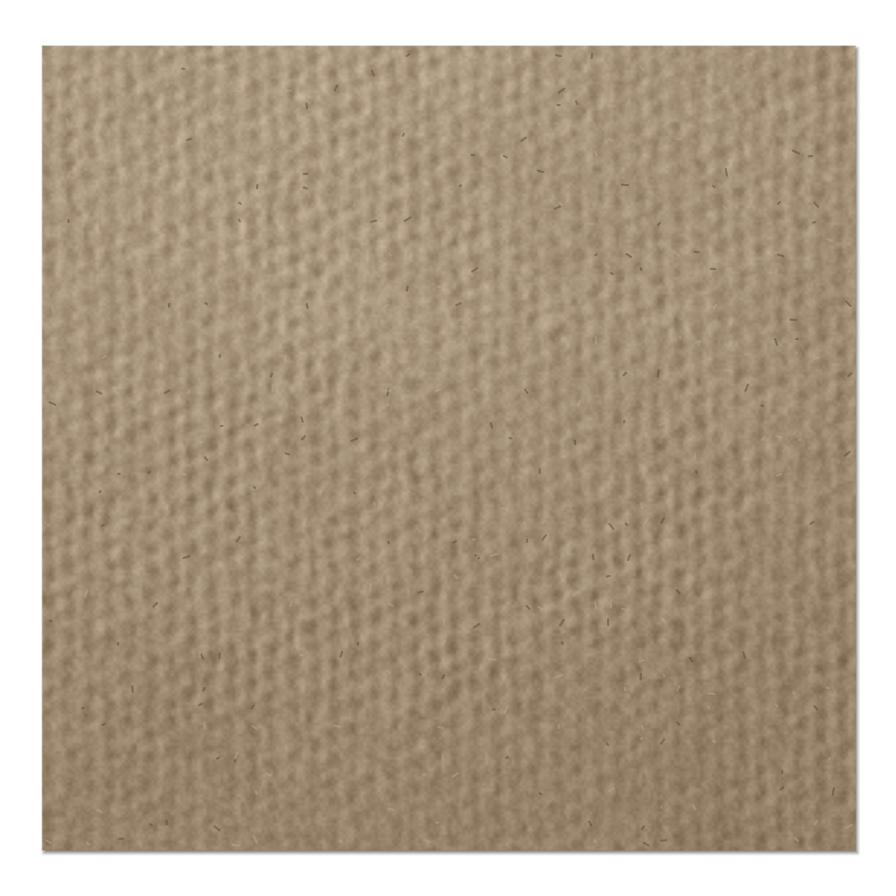
This texture is drawn by a three.js fragment shader. Its source:

```glsl
varying vec2 vUv;

const vec3 BACKDROP = vec3(1.0);
const vec3 SHADOW = vec3(0.50, 0.49, 0.47);
const vec3 PAPER_DARK = vec3(0.49, 0.41, 0.31);
const vec3 PAPER_LIGHT = vec3(0.74, 0.67, 0.57);
const vec3 FLECK = vec3(0.36, 0.28, 0.20);
const vec2 SHEET_MIN = vec2(0.047, 0.051);
const vec2 SHEET_MAX = vec2(0.955, 0.949);
const vec2 SHADOW_SHIFT = vec2(0.002, -0.003);
const float SHADOW_BLUR = 0.004;
const float EDGE = 0.0012;
const vec2 DIMPLES = vec2(40.0, 34.0);   // columns and rows on the sheet
const float STAGGER = 0.45;              // rise of each column, in rows
const float JITTER = 0.20;
const vec2 LIGHT_STEP = vec2(0.24, -0.13);
const float RELIEF = 0.34;
const float HOLLOW = 0.17;
const float GRAIN = 0.28;
const float FLECK_CELLS = 48.0;
const float FLECK_SHARE = 0.07;

float hash(vec2 p) {
  vec3 q = fract(p.xyx * 0.1031);
  q += dot(q, q.yzx + 33.33);
  return fract((q.x + q.y) * q.z);
}

vec2 hash2(vec2 p) {
  return vec2(hash(p), hash(p + 71.7));
}

float noise(vec2 p) {
  vec2 i = floor(p);
  vec2 f = fract(p);
  f = f * f * (3.0 - 2.0 * f);
  float low = mix(hash(i), hash(i + vec2(1.0, 0.0)), f.x);
  float high = mix(hash(i + vec2(0.0, 1.0)), hash(i + 1.0), f.x);
  return mix(low, high, f.y);
}

float boxDistance(vec2 p) {
  vec2 d = abs(p - 0.5 * (SHEET_MIN + SHEET_MAX)) - 0.5 * (SHEET_MAX - SHEET_MIN);
  return length(max(d, 0.0)) + min(max(d.x, d.y), 0.0);
}

// Depth of the staggered dimples, in lattice units
float dimpleDepth(vec2 p) {
  float depth = 0.0;
  for (int i = -1; i <= 1; i++) {
    float column = floor(p.x) + float(i);
    float rise = STAGGER * column;
    for (int j = -1; j <= 1; j++) {
      vec2 id = vec2(column, floor(p.y - rise) + float(j));
      vec2 centre = id + 0.5 + vec2(0.0, rise) + JITTER * (hash2(id + 90.0) - 0.5);
      vec2 d = (p - centre) * vec2(1.05, 0.95);
      depth += mix(0.65, 1.1, hash(id + 140.0)) * exp(-8.0 * dot(d, d));
    }
  }
  return depth;
}

// Short fibres at random angles
float fleckMask(vec2 p) {
  vec2 cell = p * FLECK_CELLS;
  vec2 id = floor(cell);
  vec2 d = fract(cell) - mix(vec2(0.3), vec2(0.7), hash2(id + 17.0));
  float angle = 6.2832 * hash(id + 43.0);
  vec2 along = vec2(cos(angle), sin(angle));
  float reach = mix(0.03, 0.20, hash(id + 59.0));
  d -= along * clamp(dot(d, along), -reach, reach);
  float present = step(1.0 - FLECK_SHARE, hash(id + 31.0));
  return present * (1.0 - smoothstep(0.03, 0.10, length(d)));
}

vec3 paper(vec2 uv) {
  vec2 sheet = (uv - SHEET_MIN) / (SHEET_MAX - SHEET_MIN);

  // Broad light, falling off downward and to the right
  float tone = mix(0.36, 0.64, smoothstep(-0.1, 0.95, sheet.y));
  tone += 0.10 * exp(-7.0 * dot(sheet - vec2(0.28, 0.78), sheet - vec2(0.28, 0.78)));
  tone -= 0.07 * smoothstep(0.4, 1.1, sheet.x);
  tone += 0.08 * (noise(sheet * 6.0) - 0.5);

  // Embossing, worn unevenly and fainter toward the foot
  vec2 warp = vec2(noise(sheet * 38.0), noise(sheet * 38.0 + 60.0)) - 0.5;
  vec2 p = sheet * DIMPLES + 0.35 * warp;
  float wear = mix(0.55, 1.1, noise(sheet * 9.0 + 20.0)) * mix(0.65, 1.0, smoothstep(0.0, 0.3, sheet.y));
  float depth = dimpleDepth(p);
  float slope = dimpleDepth(p - LIGHT_STEP) - dimpleDepth(p + LIGHT_STEP);
  tone += wear * (RELIEF * slope - HOLLOW * (depth - 0.4));

  // Fibre grain
  float grain = noise(sheet * vec2(150.0, 110.0)) + 0.7 * noise(sheet * 280.0 + 35.0) - 0.85;
  tone += GRAIN * grain;

  vec3 colour = mix(PAPER_DARK, PAPER_LIGHT, clamp(tone, -0.1, 1.15));
  colour = mix(colour, FLECK, 0.50 * fleckMask(sheet));
  return mix(colour, PAPER_LIGHT, 0.45 * fleckMask(sheet + 3.0));
}

void main() {
  float shadow = 1.0 - smoothstep(-SHADOW_BLUR, SHADOW_BLUR, boxDistance(vUv - SHADOW_SHIFT));
  float cover = 1.0 - smoothstep(-EDGE, EDGE, boxDistance(vUv));
  vec3 colour = mix(BACKDROP, SHADOW, shadow);
  gl_FragColor = vec4(mix(colour, paper(vUv), cover), 1.0);
}
```
